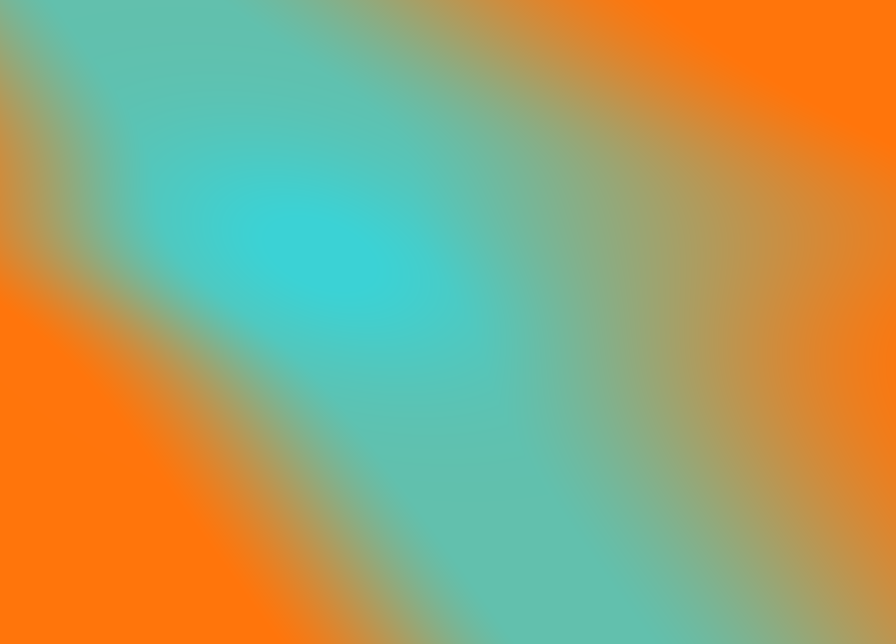
A Shadertoy shader for this background:

```glsl
// Soft diagonal teal band with a cyan glow across an orange field.
#define ORANGE vec3(1.0, 0.46, 0.045)
#define CYAN vec3(0.23, 0.825, 0.835)
#define BAND_LEVEL 0.80
#define BAND_SLOPE -0.5175
#define LEFT_SOFTNESS 0.26
#define RIGHT_SOFTNESS 0.482
#define GLOW_LEVEL 0.22
#define GLOW_CENTER vec2(0.358, 0.605)
#define GLOW_SIZE vec2(0.20, 0.11)
#define GLOW_TILT 0.38

// Bell curve with unit height.
float bell(float x, float center, float width) {
    float d = (x - center) / width;
    return exp(-0.5 * d * d);
}

// Nearly linear ramp with softened ends, one half at x = 0.
float softRamp(float x, float width) {
    float s = clamp(x / width + 0.5, 0.0, 1.0);
    return mix(s, s * s * (3.0 - 2.0 * s), 0.5);
}

// Slanted band whose two edges bulge outwards.
float band(vec2 uv) {
    float slant = BAND_SLOPE * (uv.y - 0.402);
    float leftEdge = 0.237 + slant - 0.0625 * bell(uv.y, 0.61, 0.09);
    float rightEdge = 0.764 + slant + 0.163 * bell(uv.y, 0.71, 0.163);
    float rightWidth = RIGHT_SOFTNESS + 0.17 * bell(uv.y, 0.647, 0.09);
    return softRamp(uv.x - leftEdge, LEFT_SOFTNESS)
         * softRamp(rightEdge - uv.x, rightWidth);
}

// Tilted elliptical glow.
float glow(vec2 uv, float aspect) {
    vec2 p = (uv - GLOW_CENTER) * vec2(aspect, 1.0);
    float c = cos(GLOW_TILT), s = sin(GLOW_TILT);
    vec2 q = vec2(c * p.x - s * p.y, s * p.x + c * p.y) / GLOW_SIZE;
    return exp(-0.5 * dot(q, q));
}

void mainImage(out vec4 fragColor, in vec2 fragCoord) {
    vec2 uv = fragCoord / iResolution.xy;
    float aspect = iResolution.x / iResolution.y;
    float coolness = BAND_LEVEL * band(uv) + GLOW_LEVEL * glow(uv, aspect);
    fragColor = vec4(mix(ORANGE, CYAN, clamp(coolness, 0.0, 1.0)), 1.0);
}
```
